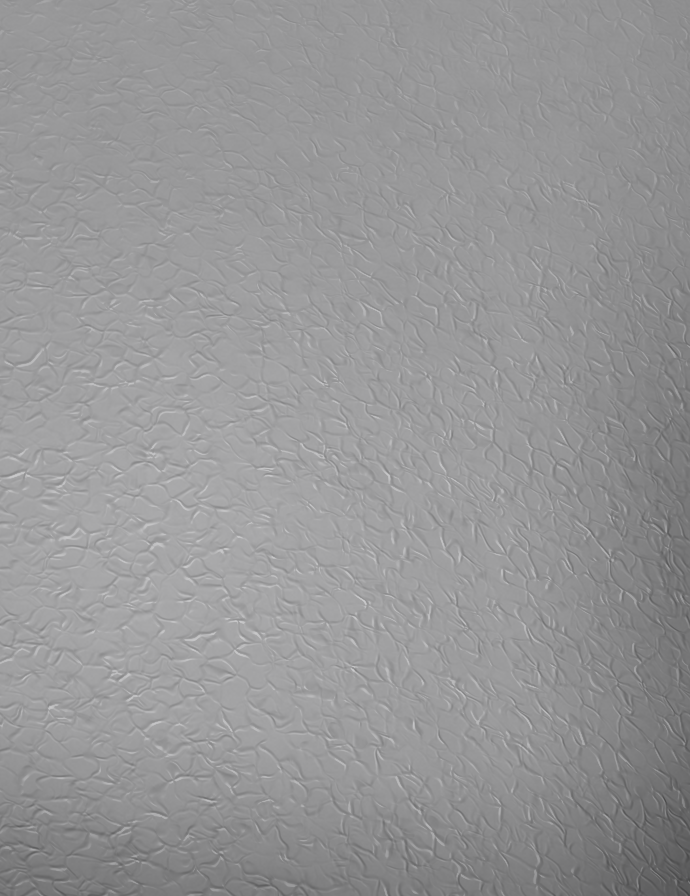
A WebGL 2 fragment shader for this texture:

```glsl
#version 300 es
precision highp float;
// Pale grey embossed leather with pebbled grain under a soft, uneven light.

uniform vec2 u_resolution;
out vec4 fragColor;

const vec3 TINT = vec3(0.997, 0.997, 1.004);
const float BASE_TONE = 0.594;
const float GLOW_TONE = 0.068;
const vec2 GLOW_CENTER = vec2(0.26, 0.40);
const vec2 GLOW_SIZE = vec2(0.44, 0.30);
const float RIGHT_SHADE = 0.29;
const float BOTTOM_SHADE = 0.25;
const float GRAIN_COUNT = 45.0;     // pebbles per canvas height, at the bottom
const float CREASE_WIDTH = 0.18;    // in pebble units
const float WARP = 0.62;
const vec2 LIGHT_LEFT = vec2(-0.025, 0.095);
const vec2 LIGHT_RIGHT = vec2(0.075, 0.065);
const float RELIEF = 0.062;
const float CREASE_DARK = 0.022;
const float GLINT = 0.075;
const float SPECKLE = 0.012;

float hash(vec2 p) {
    return fract(sin(dot(p, vec2(127.1, 311.7))) * 43758.5453);
}

vec2 hash2(vec2 p) {
    return vec2(hash(p), hash(p + 57.3));
}

float noise(vec2 p) {
    vec2 i = floor(p), f = fract(p);
    f = f * f * (3.0 - 2.0 * f);
    return mix(mix(hash(i), hash(i + vec2(1, 0)), f.x),
               mix(hash(i + vec2(0, 1)), hash(i + vec2(1, 1)), f.x), f.y);
}

// Distance to the nearest border between irregular cells.
float cellBorder(vec2 p) {
    vec2 cell = floor(p), f = fract(p), nearest = vec2(0.0), nearestCell = vec2(0.0);
    float best = 9.0;
    for (int y = -1; y <= 1; y++)
    for (int x = -1; x <= 1; x++) {
        vec2 o = vec2(x, y);
        vec2 d = o + hash2(cell + o) - f;
        if (dot(d, d) < best) { best = dot(d, d); nearest = d; nearestCell = o; }
    }
    float border = 9.0;
    for (int y = -2; y <= 2; y++)
    for (int x = -2; x <= 2; x++) {
        vec2 o = nearestCell + vec2(x, y);
        vec2 d = o + hash2(cell + o) - f;
        vec2 across = d - nearest;
        if (dot(across, across) > 1e-4)
            border = min(border, dot(0.5 * (nearest + d), normalize(across)));
    }
    return border;
}

// Crease depth: broken main furrows plus finer wrinkles, 0 on the pebble tops.
float creases(vec2 p) {
    vec2 bend = vec2(noise(p * 1.7), noise(p * 1.7 + 31.7)) - 0.5;
    vec2 q = p + WARP * bend;
    float strength = 0.2 + 1.0 * smoothstep(0.2, 0.8, noise(p * 1.5 + 11.0));
    float furrow = 1.0 - smoothstep(0.0, CREASE_WIDTH, cellBorder(q));
    float wrinkle = 1.0 - smoothstep(0.0, CREASE_WIDTH * 1.3, cellBorder(q * 1.55 + 7.0));
    float patchy = smoothstep(0.2, 0.8, noise(p * 1.2 + 83.0));
    return furrow * strength + 0.6 * wrinkle * patchy;
}

// Finer grain toward the far top; rows level at the left, falling at the right.
vec2 grainSpace(vec2 p) {
    vec2 q = vec2(p.x * (0.78 + 0.15 * p.x), p.y * (1.0 + 0.12 * p.y));
    q.x = (q.x - 0.3) * (1.0 + 0.2 * p.y) - 0.12 * p.y * p.x;
    q.y += 0.08 * p.x + 0.36 * p.x * p.x + 0.012 * sin(9.0 * p.x + 4.0 * p.y);
    return q * GRAIN_COUNT;
}

float lighting(vec2 uv) {
    vec2 g = (uv - GLOW_CENTER) / GLOW_SIZE;
    float tone = BASE_TONE + GLOW_TONE * exp(-dot(g, g));
    float right = smoothstep(0.72, 1.12, uv.x) * (1.0 - 0.75 * smoothstep(0.35, 0.9, uv.y));
    float bottom = 1.0 - smoothstep(-0.08, 0.21, uv.y + 0.05 * sin(3.1 * uv.x) - 0.03);
    return tone * (1.0 - RIGHT_SHADE * right) * (1.0 - BOTTOM_SHADE * bottom);
}

void main() {
    vec2 uv = gl_FragCoord.xy / u_resolution;
    vec2 p = gl_FragCoord.xy / u_resolution.y;
    vec2 q = grainSpace(p);

    // Relief from the difference in depth along the light
    vec2 lightStep = mix(LIGHT_LEFT, LIGHT_RIGHT, smoothstep(0.15, 0.65, uv.x));
    float depth = creases(q);
    float slope = creases(q + lightStep) - depth;
    float clarity = mix(1.0, 0.4, smoothstep(0.45, 1.0, uv.y));

    // Short bright glints along the lit crease edges
    float sheen = smoothstep(0.5, 0.8, noise(q * 2.1 + 19.0));
    float relief = RELIEF * slope - CREASE_DARK * depth
                 + GLINT * sheen * smoothstep(0.1, 0.55, slope);

    // Broad mottling and fine surface speckle
    float mottle = 0.008 * (noise(q * 0.35) - 0.5) + 0.014 * (noise(q * 1.1 + 5.0) - 0.5);
    float speckle = SPECKLE * (noise(p * 420.0) - 0.5);

    float tone = lighting(uv) + clarity * relief + mottle + speckle;
    fragColor = vec4(clamp(tone * TINT, 0.0, 1.0), 1.0);
}
```
